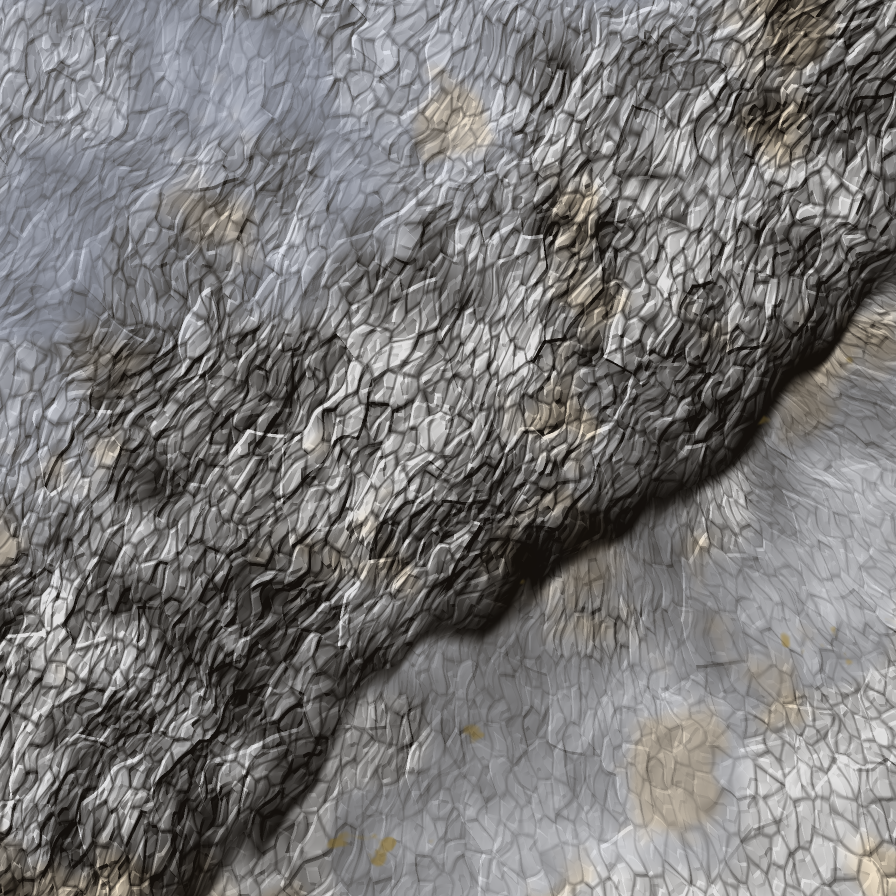
Write a Shadertoy shader that draws this texture.

```glsl
// Weathered slate face: a shaggy dark overhang crosses a pale, fanned rock bed.
// Stretched Voronoi flakes at three scales form a height field, which is lit
// from the upper left by a short height difference and toned by region.

float hash(vec2 p) {
    return fract(sin(dot(p, vec2(127.1, 311.7))) * 43758.5453);
}

float noise(vec2 p) {
    vec2 i = floor(p), f = fract(p);
    f = f * f * (3.0 - 2.0 * f);
    return mix(mix(hash(i), hash(i + vec2(1, 0)), f.x),
               mix(hash(i + vec2(0, 1)), hash(i + vec2(1, 1)), f.x), f.y);
}

float fbm(vec2 p) {
    float sum = 0.0, amp = 0.5;
    for (int i = 0; i < 4; i++) {
        sum += amp * noise(p);
        p = mat2(1.6, 1.2, -1.2, 1.6) * p + 7.3;
        amp *= 0.5;
    }
    return sum / 0.94;
}

// One layer of tilted flakes: x = height, y = distance to the nearest gap
vec2 flakes(vec2 q) {
    vec2 cell = floor(q), nearId = cell, nearOff = vec2(0);
    float d1 = 9.0, d2 = 9.0;
    for (int j = -1; j <= 1; j++)
    for (int i = -1; i <= 1; i++) {
        vec2 id = cell + vec2(i, j);
        vec2 off = q - id - vec2(hash(id), hash(id + 37.7));
        float d = length(off);
        if (d < d1) { d2 = d1; d1 = d; nearId = id; nearOff = off; }
        else d2 = min(d2, d);
    }
    vec2 tilt = vec2(hash(nearId + 11.3), hash(nearId + 23.9)) - 0.5;
    return vec2(hash(nearId + 5.1) + dot(nearOff, tilt), d2 - d1);
}

// Signed distance from the crack, positive on the overhang
float crackDistance(vec2 p) {
    float edge = 0.82 * p.x - 0.145 + 0.03 * sin(p.x * 9.0 - 2.9);
    edge += 0.07 * (noise(p * 9.0) - 0.5);
    edge += 0.035 * (noise(vec2(p.x * 48.0 - p.y * 20.0, p.y * 14.0)) - 0.5);
    return (p.y - edge) * 0.77;
}

// Grain space: x runs across the cleavage, y along it
vec2 grainCoords(vec2 p, float d) {
    p += 0.035 * (vec2(noise(p * 8.0), noise(p * 8.0 + 31.0)) - 0.5);
    p += 0.010 * (vec2(noise(p * 37.0), noise(p * 37.0 + 17.0)) - 0.5);
    if (d > 0.0) return vec2(dot(p, vec2(0.88, -0.47)), dot(p, vec2(0.47, 0.88)));
    vec2 fan = p - vec2(0.62, 0.78);
    return vec2(atan(fan.x, -fan.y) * 0.55, length(fan));
}

// Summed flake height, with the gap of the middle scale
vec2 relief(vec2 p, float d) {
    vec2 q = grainCoords(p, d);
    vec2 slabs = flakes(q * vec2(29, 11));
    vec2 chips = flakes(q * vec2(72, 28) + 13.0);
    vec2 splinters = flakes(q * vec2(150, 66) + 41.0);
    return vec2(0.42 * slabs.x + 0.34 * chips.x + 0.24 * splinters.x, chips.y);
}

vec3 rock(vec2 p) {
    float d = crackDistance(p);
    float broad = fbm(p * 5.0 + 3.0), pockets = fbm(p * 15.0 + 9.0);
    float above = smoothstep(-0.002, 0.002, d);
    float shaggy = 1.0 - smoothstep(0.30, 0.56, d + 0.3 * (broad - 0.5));

    // Region tone and contrast
    float bed = mix(0.56, 0.72, smoothstep(0.04, 0.24, -d + 0.2 * (broad - 0.5)));
    float hang = mix(0.59, 0.49, shaggy);
    hang -= 0.10 * shaggy * (1.0 - smoothstep(0.05, 0.26, d));
    float tone = mix(bed, hang, above);
    float contrast = mix(0.60, mix(0.55, 1.1, shaggy), above);

    // Smooth bare slabs
    float slab = smoothstep(0.58, 0.70, noise(p * 8.0 + 4.6)) * (1.0 - 0.65 * shaggy * above);
    contrast *= 1.0 - 0.55 * slab;
    tone -= 0.07 * slab * (1.0 - above);

    // Light and shadow on the flakes
    vec2 h = relief(p, d);
    float slope = h.x - relief(p + vec2(-0.0022, 0.0036), d).x;
    float v = tone + contrast * (0.95 * slope + 0.55 * (h.x - 0.5));
    v += (0.25 + 0.45 * shaggy * above) * (pockets - 0.48) + 0.14 * (broad - 0.5);
    v *= 1.0 - 0.5 * min(contrast, 1.0) * (1.0 - smoothstep(0.0, 0.24, h.y));

    // Deep shade under the overhang
    float shade = d > 0.0 ? 1.0 - smoothstep(0.0, 0.075, d) : 1.0 - smoothstep(0.0, 0.022, -d);
    v *= 1.0 - shade * (0.45 + 0.5 * noise(p * 12.0 + 2.0));
    v = clamp(v, 0.06, 0.88);

    // Warm shadows, bluish upper face, tan stains and sparse lichen
    vec3 col = v + vec3(0.014, 0.0, -0.014) * (1.0 - v);
    float blue = above * (1.0 - shaggy) + 0.5 * slab;
    col += vec3(-0.015, 0.0, 0.035) * blue * smoothstep(0.2, 0.6, v);
    float stain = smoothstep(0.56, 0.72, fbm(p * 8.0 + 21.0));
    col *= mix(vec3(1), vec3(1.05, 0.99, 0.89), stain);
    float lichen = smoothstep(0.78, 0.84, fbm(p * 17.0 + 55.0)) * (1.0 - above);
    return mix(col, vec3(0.62, 0.52, 0.27) * (0.5 + v * 0.7), 0.7 * lichen);
}

void mainImage(out vec4 fragColor, in vec2 fragCoord) {
    // Four samples per pixel smooth the flake edges
    vec3 sum = vec3(0);
    for (int k = 0; k < 4; k++) {
        vec2 jitter = vec2(k % 2, k / 2) * 0.5 - 0.25;
        sum += rock((fragCoord + jitter) / iResolution.xy);
    }
    fragColor = vec4(sum / 4.0, 1.0);
}
```
